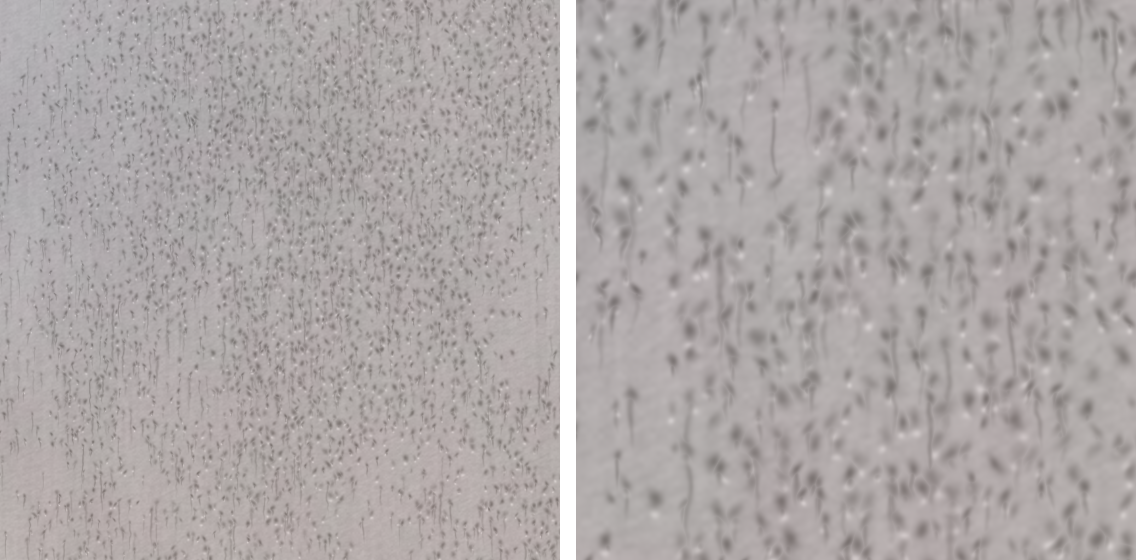
Left, the full canvas; right, a detail of the centre.
A Shadertoy shader for this texture:

```glsl
// Scratched grey plaster: small dark pits with soft streaks trailing downwards.
#define PLASTER vec3(0.703, 0.681, 0.679)
#define PIT_TINT vec3(0.255, 0.255, 0.262)
#define COOL_TINT vec3(-0.012, 0.000, 0.016)
#define WARM_TINT vec3(0.010, -0.003, -0.008)
#define PIT_CELL vec2(0.0135, 0.0190)
#define STREAK_CELL vec2(0.0170, 0.0520)
#define PIT_SHARE 0.62
#define STREAK_SHARE 0.50
#define GRAIN 0.034
#define FLECK 0.110

float hash(vec2 p) {
    return fract(sin(dot(p, vec2(127.1, 311.7))) * 43758.5453);
}

float noise(vec2 p) {
    vec2 i = floor(p), f = fract(p);
    f = f * f * (3.0 - 2.0 * f);
    return mix(mix(hash(i), hash(i + vec2(1, 0)), f.x),
               mix(hash(i + vec2(0, 1)), hash(i + vec2(1, 1)), f.x), f.y);
}

// Patches of heavy and light wear, stretched along the scratches
float wear(vec2 p) {
    return 0.6 * noise(p * vec2(9.0, 4.0) + 3.7) + 0.4 * noise(p * vec2(26.0, 11.0) + 8.1);
}

// x: darkness of pits and their tails, y: light fleck below each pit
vec2 scratches(vec2 p, vec2 cell, float share, float headSize, vec2 tailRange, float seed) {
    vec2 home = floor(p / cell);
    vec2 marks = vec2(0.0);
    for (int row = -1; row <= 2; row++)
    for (int col = -1; col <= 1; col++) {
        vec2 id = home + vec2(col, row);
        vec2 key = id + seed;
        vec2 head = (id + vec2(hash(key + 1.3), hash(key + 5.9))) * cell;
        float chance = share * smoothstep(0.12, 0.72, wear(head)) * 1.55;
        if (hash(key + 9.1) > chance) continue;

        float strength = mix(0.40, 1.0, hash(key + 17.3));
        float size = headSize * mix(0.7, 1.25, hash(key + 23.7));
        float tail = mix(tailRange.x, tailRange.y, pow(hash(key + 31.1), 2.0));
        vec2 d = p - head;

        // Slightly tilted oval pit
        vec2 oval = vec2(d.x + d.y * (hash(key + 41.9) - 0.5), d.y * 0.72) / size;
        float pit = exp(-1.5 * dot(oval, oval));

        // Tail thins out below the pit
        float along = clamp(-d.y / tail, 0.0, 1.0);
        float width = size * mix(0.72, 0.45, along);
        float streak = exp(-1.6 * d.x * d.x / (width * width));
        streak *= smoothstep(-size, size, -d.y) * (1.0 - smoothstep(0.35, 1.0, along));
        marks.x = max(marks.x, strength * max(pit, 0.62 * streak));

        // Raised crumb catching the light
        vec2 crumb = (d - size * vec2(hash(key + 53.3) - 0.5, -1.9)) / (size * 0.75);
        marks.y = max(marks.y, exp(-1.8 * dot(crumb, crumb)) * step(0.55, hash(key + 61.7)));
    }
    return marks;
}

void mainImage(out vec4 fragColor, in vec2 fragCoord) {
    vec2 uv = fragCoord / iResolution.xy;

    // Uneven trowel path bends the marks a little
    vec2 p = uv;
    p.x += 0.0035 * (noise(uv * vec2(60.0, 45.0)) - 0.5);
    p.x += 0.0025 * (noise(uv * 130.0 + 4.0) - 0.5);

    // Marks grow finer towards the left
    float fine = mix(0.80, 1.08, smoothstep(0.0, 0.6, uv.x));
    vec2 pits = scratches(p, PIT_CELL, PIT_SHARE, 0.0041 * fine, vec2(0.004, 0.028), 0.0);
    vec2 streaks = scratches(p + 0.37, STREAK_CELL, STREAK_SHARE, 0.0042 * fine,
                             vec2(0.020, 0.095), 71.0);
    float dark = max(pits.x, 0.85 * streaks.x);
    float light = max(pits.y, streaks.y) * (1.0 - dark);

    // Fine sandy grain with a faint slant, and long pale drag lines
    vec2 slant = vec2(uv.x + uv.y * 0.5, uv.y - uv.x * 0.5);
    float grain = noise(slant * vec2(110.0, 220.0)) + 0.7 * noise(uv * 290.0 + 7.0) - 0.85;
    float drag = noise(uv * vec2(150.0, 9.0) + 2.0) - 0.5;

    // Broad shading: cool upper left, warm lower edge
    float cool = smoothstep(0.75, 0.0, uv.x) * smoothstep(0.0, 0.9, uv.y);
    float warm = smoothstep(0.65, 0.0, uv.y);
    float blotch = noise(uv * vec2(5.0, 4.0) + 11.0) - 0.5;
    vec3 colour = PLASTER + COOL_TINT * cool + WARM_TINT * warm;
    colour += 0.022 * blotch - 0.022 * (wear(uv) - 0.5) + 0.024 * drag;
    colour += 0.012 * (noise(uv * 22.0) - 0.5) * vec3(1.0, -0.5, 0.3);

    colour += GRAIN * grain + FLECK * light;
    colour -= PIT_TINT * dark * 0.85;
    fragColor = vec4(clamp(colour, 0.0, 1.0), 1.0);
}
```
